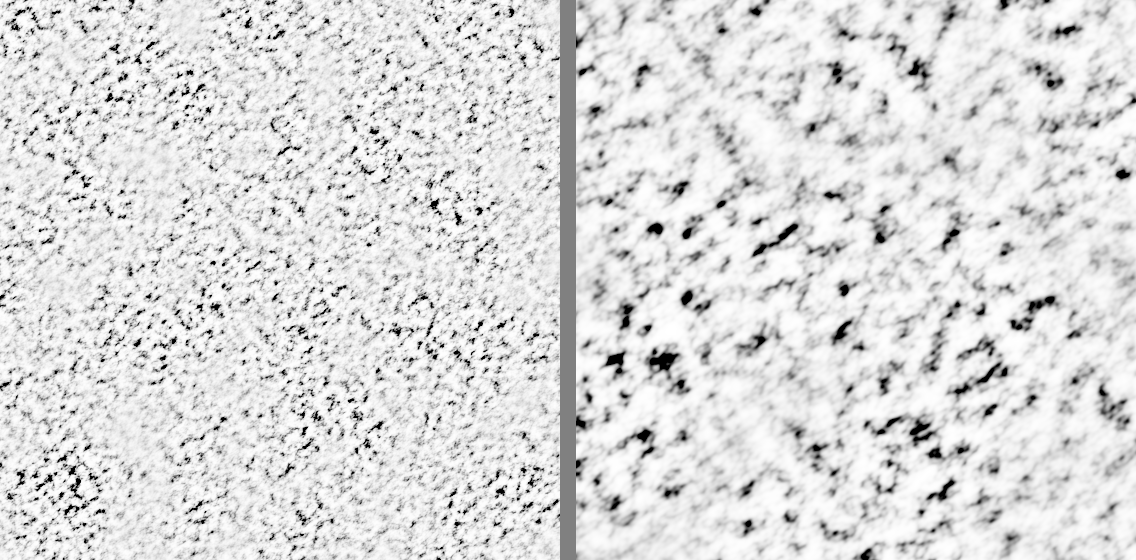
Left: the whole. Right: its middle third, enlarged.
Reproduce this texture map procedurally as a WebGL 2 fragment shader.

```glsl
#version 300 es
precision highp float;

#define GRAIN_FREQ 64.0     // grains across the canvas
#define GRAIN_OCTAVES 3
#define OCTAVE_GAIN 0.62
#define STRETCH 1.22        // elongation of the pits
#define STREAK_ANGLE 0.68   // direction of the pits, radians
#define PATCH_FREQ 7.0      // rough and calm areas
#define PATCH_AMOUNT 0.22
#define BASE_SHADE 0.083    // darkness of the level surface
#define PIT_CONTRAST 0.98

uniform vec2 u_resolution;
out vec4 fragColor;

const float TAU = 6.28319;
const float NOISE_DEVIATION = 0.216;

mat2 rotation(float angle) {
    float c = cos(angle), s = sin(angle);
    return mat2(c, s, -s, c);
}

float hash(vec2 cell) {
    vec3 q = fract(cell.xyx * vec3(0.1031, 0.1030, 0.0973));
    q += dot(q, q.yzx + 33.33);
    return fract((q.x + q.y) * q.z);
}

float cornerSlope(vec2 cell, vec2 offset) {
    float angle = TAU * hash(cell);
    return dot(vec2(cos(angle), sin(angle)), offset);
}

// Gradient noise scaled to unit deviation
float noise(vec2 p) {
    vec2 cell = floor(p), f = fract(p);
    vec2 blend = f * f * f * (f * (f * 6.0 - 15.0) + 10.0);
    vec2 e = vec2(1.0, 0.0);
    float low = mix(cornerSlope(cell, f),
                    cornerSlope(cell + e.xy, f - e.xy), blend.x);
    float high = mix(cornerSlope(cell + e.yx, f - e.yx),
                     cornerSlope(cell + e.xx, f - e.xx), blend.x);
    return mix(low, high, blend.y) / NOISE_DEVIATION;
}

// Octaves turned against each other, kept at unit deviation
float roughness(vec2 p) {
    float sum = 0.0, power = 0.0, weight = 1.0;
    mat2 turn = rotation(0.9);
    for (int i = 0; i < GRAIN_OCTAVES; i++) {
        sum += weight * noise(p);
        power += weight * weight;
        weight *= OCTAVE_GAIN;
        p = turn * p * 2.03 + vec2(17.3, 41.7);
    }
    return sum * inversesqrt(power);
}

void main() {
    vec2 uv = gl_FragCoord.xy / min(u_resolution.x, u_resolution.y);

    // Grain drawn out along the streak direction
    vec2 streak = rotation(-STREAK_ANGLE) * uv * vec2(1.0 / STRETCH, STRETCH);
    float depth = roughness(streak * GRAIN_FREQ + 5.0);

    // Broad patches of stronger and weaker relief
    float patches = noise(uv * PATCH_FREQ + 3.7) + 0.6 * noise(uv * PATCH_FREQ * 2.3 + 61.0);
    float relief = max(1.0 + PATCH_AMOUNT * patches, 0.35);

    // Shade rises steeply inside the pits
    float shade = BASE_SHADE * exp(PIT_CONTRAST * relief * depth);
    fragColor = vec4(vec3(clamp(1.0 - shade, 0.0, 1.0)), 1.0);
}
```
